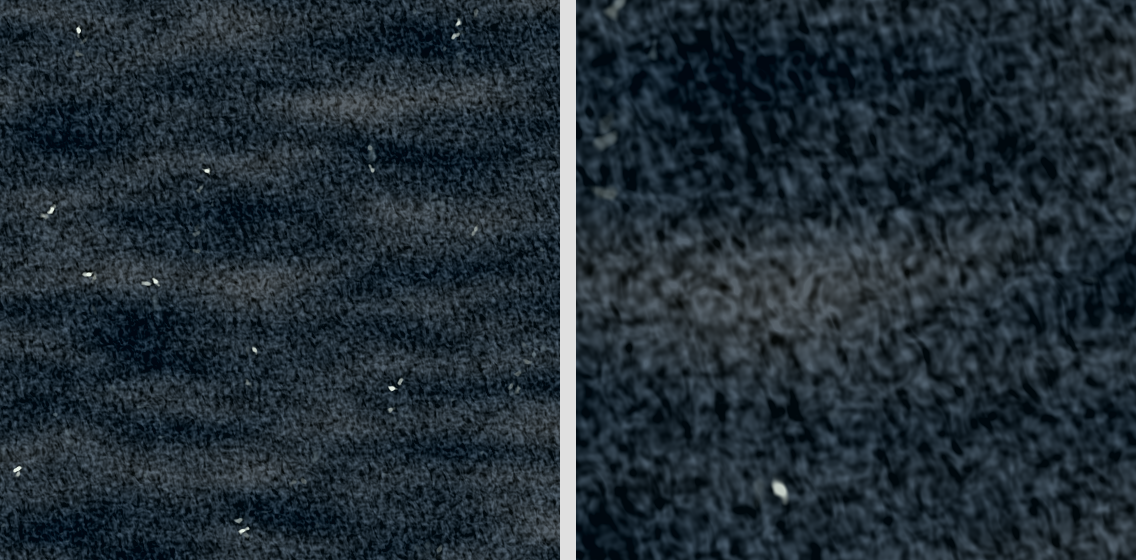
Left, the full canvas; right, a detail of the centre.
Give the GLSL for this texture, as a WebGL 1 fragment shader.

```glsl
precision highp float;
uniform vec2 u_resolution;

// Colours
const vec3 DEEP = vec3(0.030, 0.068, 0.090);
const vec3 CREST = vec3(0.250, 0.310, 0.360);
const vec3 SWELL_TINT = vec3(0.030, 0.004, -0.022);
const vec3 HAZE = vec3(0.47, 0.54, 0.57);
const vec3 FOAM = vec3(0.90, 0.94, 0.90);

// Water: frequencies are cells per canvas
const float BASE_TONE = 0.46;
const float SWELL_GAIN = 0.62;
const float PATCH_GAIN = 0.30;
const float STREAK_GAIN = 0.22;
const float GRAIN_GAIN = 0.80;
const float SLIT_GAIN = 0.45;
const vec2 SWELL_FREQ = vec2(2.6, 9.0);
const vec2 PATCH_FREQ = vec2(15.0, 30.0);
const vec2 STREAK_FREQ = vec2(62.0, 13.0);
const vec2 CREST_FREQ = vec2(145.0, 85.0);
const vec2 RIPPLE_FREQ = vec2(90.0, 150.0);
const vec2 FINE_FREQ = vec2(250.0, 200.0);
const vec2 SLIT_FREQ = vec2(135.0, 48.0);
const vec2 SLANT = vec2(0.94, 0.34);
const float WARP = 0.004;

// Foam: sizes in canvas widths
const float CLUSTER_CELLS = 6.0;
const float CLUSTER_CHANCE = 0.5;
const vec2 CLUSTER_SPREAD = vec2(0.025, 0.075);
const vec2 FLECK_SIZE = vec2(0.0085, 0.0045);
const float HAZE_RADIUS = 0.028;
const float SPECK_FREQ = 75.0;

vec2 hash2(vec2 c) {
  vec3 q = fract(c.xyx * vec3(0.1031, 0.1030, 0.0973));
  q += dot(q, q.yzx + 33.33);
  return fract((q.xx + q.yz) * q.zy);
}

float slope(vec2 corner, vec2 offset) {
  float angle = 6.2832 * hash2(corner).x;
  return dot(vec2(cos(angle), sin(angle)), offset);
}

float gradientNoise(vec2 p) {
  vec2 i = floor(p), f = p - i;
  vec2 u = f * f * f * (f * (f * 6.0 - 15.0) + 10.0);
  vec2 e = vec2(1.0, 0.0);
  return mix(mix(slope(i, f), slope(i + e, f - e), u.x),
             mix(slope(i + e.yx, f - e.yx), slope(i + e.xx, f - e.xx), u.x), u.y);
}

// Broad, nearly level bands
float swell(vec2 p) {
  p.y += 0.03 * gradientNoise(p * 4.0 + 3.0);
  return gradientNoise(p * SWELL_FREQ + 5.0)
       + 0.6 * gradientNoise(p * SWELL_FREQ * 2.1 + 41.0);
}

// Small wavelets cut by steep dark slits
float grain(vec2 p) {
  vec2 w = p + WARP * vec2(gradientNoise(p * 42.0), gradientNoise(p * 42.0 + 17.0));
  vec2 s = vec2(dot(w, SLANT), dot(w, vec2(-SLANT.y, SLANT.x)));
  float waves = gradientNoise(s * CREST_FREQ)
              + 0.8 * gradientNoise(w * RIPPLE_FREQ + 31.0)
              + 0.6 * gradientNoise(s * FINE_FREQ + 57.0);
  float slit = smoothstep(0.12, 0.5, gradientNoise(s * SLIT_FREQ + 9.0));
  return GRAIN_GAIN * waves - SLIT_GAIN * slit;
}

// Scattered clusters: x = bright flecks, y = soft haze, z = dark rim
vec3 foam(vec2 p) {
  vec3 result = vec3(0.0);
  float ragged = 0.9 * gradientNoise(p * 125.0 + 71.0);
  vec2 home = floor(p * CLUSTER_CELLS);
  for (int y = -1; y <= 1; y++) {
    for (int x = -1; x <= 1; x++) {
      vec2 id = home + vec2(float(x), float(y));
      vec2 d = p - (id + hash2(id + 11.0)) / CLUSTER_CELLS;
      vec2 pick = hash2(id + 47.0);
      float present = step(pick.x, CLUSTER_CHANCE);
      vec2 drift = (hash2(id + 83.0) - 0.5) * CLUSTER_SPREAD.y;
      float mist = 1.0 - smoothstep(0.0, 1.0, length(d - drift) / HAZE_RADIUS);
      result.y = max(result.y, mist * pick.y);
      for (int k = 0; k < 3; k++) {
        vec2 seed = id + 101.0 + 29.0 * float(k);
        vec2 q = d - (hash2(seed) - 0.5) * CLUSTER_SPREAD;
        vec2 look = hash2(seed + 13.0);
        float c = cos(6.2832 * look.x), s = sin(6.2832 * look.x);
        float r = length(vec2(c * q.x + s * q.y, c * q.y - s * q.x) / FLECK_SIZE) + ragged;
        float strength = present * look.y * look.y;
        result.x = max(result.x, strength * (1.0 - smoothstep(0.3, 1.25, r)));
        result.z = max(result.z, strength * (1.0 - smoothstep(1.0, 2.2, r)));
      }
    }
  }
  result.y *= smoothstep(-0.1, 0.4, gradientNoise(p * 70.0 + 23.0));
  return result;
}

void main() {
  vec2 p = gl_FragCoord.xy / min(u_resolution.x, u_resolution.y);

  // Water surface
  float bands = swell(p);
  float tone = BASE_TONE + SWELL_GAIN * bands + grain(p)
             + PATCH_GAIN * gradientNoise(p * PATCH_FREQ + 13.0)
             + STREAK_GAIN * gradientNoise(p * STREAK_FREQ + 19.0);
  vec3 spray = foam(p);
  tone -= 0.4 * spray.z;
  vec3 color = mix(DEEP, CREST, clamp(tone, -0.15, 1.3)) + SWELL_TINT * bands * 1.5;

  // Pale specks, haze and bright foam
  float speck = smoothstep(0.36, 0.62, gradientNoise(p * SPECK_FREQ + 37.0))
              * smoothstep(-0.05, 0.35, gradientNoise(p * 9.0 + 61.0));
  color = mix(color, HAZE, clamp(0.55 * spray.y + 0.6 * speck, 0.0, 0.8));
  color = mix(color, FOAM, clamp(1.4 * spray.x, 0.0, 1.0));
  gl_FragColor = vec4(clamp(color, 0.0, 1.0), 1.0);
}
```
